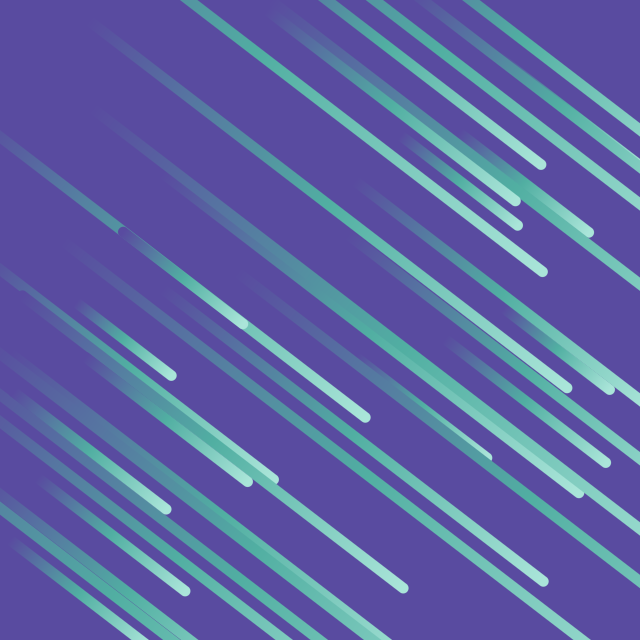
Give the GLSL for this pattern, as a Shadertoy shader.

```glsl
// Diagonal rounded streaks fading from violet through teal to mint.

const vec3 VIOLET = vec3(0.349, 0.294, 0.627);
const vec3 TEAL = vec3(0.318, 0.685, 0.635);
const vec3 MINT = vec3(0.665, 0.898, 0.850);

float hash(float n) {
    return fract(sin(n * 127.1 + 11.7) * 43758.545);
}

// Colour along a streak: 0 at the hidden tail, 1 at the bright head.
vec3 streakColor(float t) {
    vec3 tail = mix(VIOLET, TEAL, clamp(t * 2.0, 0.0, 1.0));
    return mix(tail, MINT, clamp(t * 2.0 - 1.0, 0.0, 1.0));
}

// Distance to a capsule lying along the x axis.
float capsule(vec2 p, float halfLength, float radius) {
    p.x -= clamp(p.x, -halfLength, halfLength);
    return length(p) - radius;
}

void mainImage(out vec4 fragColor, in vec2 fragCoord) {
    vec2 uv = fragCoord / iResolution.xy;
    float pixel = 1.0 / iResolution.y;

    // x runs down the streaks, y runs across them
    vec2 along = vec2(0.793, -0.609);
    vec2 p = vec2(dot(uv, along), dot(uv, vec2(-along.y, along.x)));

    const float COUNT = 36.0;
    const float RADIUS = 0.0083;
    vec3 color = VIOLET;

    for (float i = 0.0; i < COUNT; i++) {
        // jittered lanes, visited in shuffled order for mixed overlaps
        float lane = mod(i * 11.0, COUNT);
        float across = 0.11 + 1.15 * (lane + 0.5 + 1.2 * (hash(i) - 0.5)) / COUNT;

        // where this lane enters and leaves the canvas
        float entry = max(-0.768 * across, 1.302 * across - 1.642);
        float leave = min(1.302 * across, 1.261 - 0.768 * across);

        // one streak in three is short
        float size = hash(i + 50.0);
        float span = mod(i, 3.0) < 0.5 ? mix(0.17, 0.32, size) : mix(0.48, 1.25, size);
        float middle = mix(entry, leave, mix(0.15, 0.85, hash(i + 100.0)));

        // opaque paint, so violet tails cut into streaks below
        vec2 q = p - vec2(middle, across);
        float d = capsule(q, 0.5 * span, RADIUS);
        float cover = smoothstep(0.7 * pixel, -0.7 * pixel, d);
        color = mix(color, streakColor(q.x / span + 0.5), cover);
    }

    fragColor = vec4(color, 1.0);
}
```
